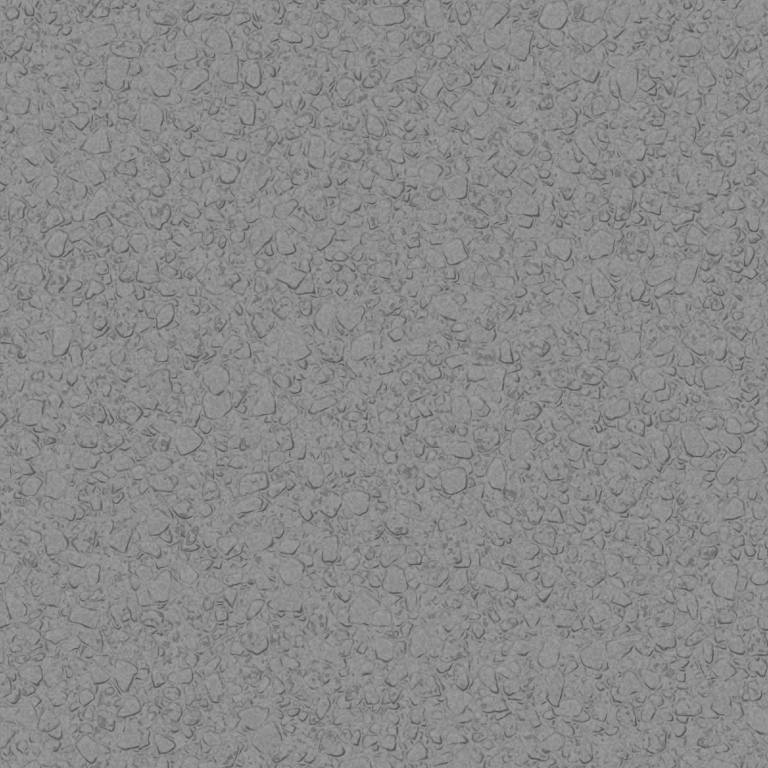
Reproduce this texture map procedurally as a Shadertoy shader.

```glsl
const int   LAYERS       = 4;
const float COARSE_CELLS = 23.0;   // cells across the canvas, largest stones
const float FINE_CELLS   = 56.0;   // cells across the canvas, smallest stones
const float COVERAGE     = 0.58;   // chance that a cell holds a stone
const float MAX_STRETCH  = 2.7;
const float CORNER       = 27.0;   // higher gives sharper corners
const int   SIDES        = 6;
const float WOBBLE       = 0.0030;
const float GROOVE_WIDTH = 0.00135;
const float GROOVE_DEPTH = 0.135;
const float RIM_WIDTH    = 0.0016;
const float RIM_LIGHT    = 0.020;
const float HALO_WIDTH   = 0.0050;  // cleared mortar around each stone
const float HALO_CLEAR   = 0.75;
const float PIT_DEPTH    = 0.100;
const float GRAIN        = 0.075;
const float MORTAR       = 0.573;
const float STONE        = 0.562;
const float STONE_SPREAD = 0.014;
const vec2  LIGHT_DIR    = vec2(-0.45, 0.89);
const mat2  TILT         = mat2(0.8, 0.6, -0.6, 0.8);
const float TAU          = 6.2831853;

vec4 hash4(vec2 p) {
    vec4 q = fract(p.xyxy * vec4(0.1031, 0.1030, 0.0973, 0.1099));
    q += dot(q, q.wzxy + 33.33);
    return fract((q.xxyz + q.yzzw) * q.zywx);
}

float noise(vec2 p) {
    vec2 i = floor(p), f = fract(p);
    f = f * f * (3.0 - 2.0 * f);
    float low  = mix(hash4(i).x, hash4(i + vec2(1, 0)).x, f.x);
    float high = mix(hash4(i + vec2(0, 1)).x, hash4(i + vec2(1, 1)).x, f.x);
    return mix(low, high, f.y);
}

// Signed distance to a rounded, stretched, irregular polygon
float stoneDistance(vec2 p, float radius, float stretch, float turn, float seed) {
    float sum = 0.0;
    for (int k = 0; k < SIDES; k++) {
        float jitter = fract(seed * 7.31 * float(k + 1));
        float angle = (float(k) + 0.8 * jitter) * TAU / float(SIDES);
        vec2 dir = vec2(cos(angle), sin(angle));
        float reach = radius * length(dir * vec2(1.0, 1.0 / stretch));
        reach *= mix(0.72, 1.15, fract(jitter * 5.7));
        vec2 side = vec2(dir.x * cos(turn) - dir.y * sin(turn),
                         dir.x * sin(turn) + dir.y * cos(turn));
        sum += exp(CORNER * (dot(p, side) - reach));
    }
    return log(sum) / CORNER;
}

float bump(float x, float width) {
    return exp(-x * x / (width * width));
}

// Paints one scattered layer of stones over the given shade
float paintStones(float shade, vec2 uv, float cells, float salt,
                  float wobble, float wear, float pits, float px) {
    vec2 grid = uv * cells + salt * 3.7;
    vec2 base = floor(grid);
    for (int y = -1; y <= 1; y++)
    for (int x = -1; x <= 1; x++) {
        vec2 id = base + vec2(x, y);
        vec4 place = hash4(id + salt * 41.0);
        vec4 form = hash4(id + salt * 41.0 + 113.0);
        if (form.w > COVERAGE) continue;

        vec2 p = grid - id - 0.5 - (place.xy - 0.5) * 0.6;
        float stretch = mix(1.0, MAX_STRETCH, form.x);
        float radius = mix(0.32, 0.48, place.w) * mix(1.0, 1.3, form.x);
        float d = stoneDistance(p, radius, stretch, form.y * TAU, place.z) / cells;
        d += wobble;
        if (d > HALO_WIDTH) continue;

        // Clear mortar around the stone, then its smooth or pitted face
        float halo = HALO_CLEAR * smoothstep(HALO_WIDTH, 0.4 * HALO_WIDTH, d);
        shade = mix(shade, MORTAR, halo);
        float rough = smoothstep(0.40, 0.70, form.z);
        float face = STONE + (place.z - 0.5) * STONE_SPREAD - rough * pits * PIT_DEPTH;
        shade = mix(shade, face, smoothstep(px, -px, d));

        // Worn groove around the stone and a faint rim inside it
        float facing = dot(p / (length(p) + 0.001), LIGHT_DIR);
        float depth = GROOVE_DEPTH * wear * (1.0 - 0.45 * facing);
        shade = min(shade, MORTAR - depth * bump(d - 0.0004, GROOVE_WIDTH));
        shade += RIM_LIGHT * (0.7 + 0.5 * facing) * bump(d + 0.0036, RIM_WIDTH);
    }
    return shade;
}

void mainImage(out vec4 fragColor, in vec2 fragCoord) {
    vec2 uv = fragCoord / iResolution.y;
    float px = 1.0 / iResolution.y;
    vec2 tilted = TILT * uv + 3.0;

    // Shared surface detail
    float wobble = (noise(tilted * 150.0) - 0.5) * WOBBLE;
    float wear = mix(0.25, 1.15, smoothstep(0.2, 0.8, noise(tilted * 110.0 + 19.0)));
    float crumbs = 0.6 * noise(tilted * 190.0 + 7.0) + 0.4 * noise(uv * 330.0 + 5.0);
    float pits = smoothstep(0.53, 0.74, crumbs);

    // Mortar, then stones from small to large
    float shade = MORTAR - pits * PIT_DEPTH;
    for (int i = 0; i < LAYERS; i++) {
        float t = float(i) / float(LAYERS - 1);
        float cells = mix(FINE_CELLS, COARSE_CELLS, t);
        shade = paintStones(shade, uv, cells, float(i + 1), wobble, wear, pits, px);
    }

    // Fine grain
    shade += (noise(uv * 400.0 + 31.0) - 0.5) * GRAIN;
    fragColor = vec4(vec3(shade), 1.0);
}
```
